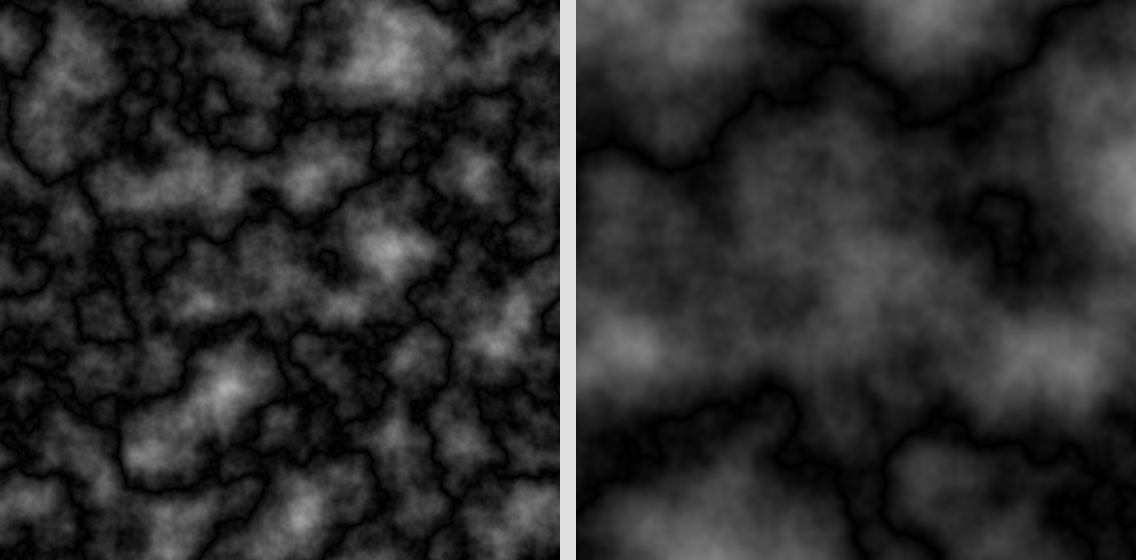
Left, the full canvas; right, a detail of the centre.
Reproduce this texture procedurally as a Shadertoy shader.

```glsl
// Tiling grey smoke: folded fractal gradient noise with dark, wandering creases.

const int OCTAVES = 6;
const int BASE_CELLS = 5;        // noise cells across the canvas in the first octave
const float GAIN = 0.5;          // amplitude ratio between octaves
const float BRIGHTNESS = 0.84;
const uint SEED = 37u;

// Integer hash of a lattice point, returned in 0..1
float hash(ivec2 cell, uint seed) {
    uint h = uint(cell.x) * 1597334677u ^ uint(cell.y) * 3812015801u ^ seed * 2654435769u;
    h = (h ^ (h >> 16)) * 2146121005u;
    h = (h ^ (h >> 15)) * 2221713035u;
    h ^= h >> 16;
    return float(h >> 8) / 16777216.0;
}

// Slope contributed by one lattice corner; the lattice wraps after period cells
float cornerSlope(ivec2 cell, vec2 offset, int period, uint seed) {
    ivec2 wrapped = ((cell % period) + period) % period;
    float angle = 6.28318 * hash(wrapped, seed);
    return dot(vec2(cos(angle), sin(angle)), offset);
}

// Periodic gradient noise, centred on zero
float gradientNoise(vec2 p, int period, uint seed) {
    ivec2 cell = ivec2(floor(p));
    vec2 f = fract(p);
    vec2 blend = f * f * f * (f * (f * 6.0 - 15.0) + 10.0);
    float a = cornerSlope(cell, f, period, seed);
    float b = cornerSlope(cell + ivec2(1, 0), f - vec2(1, 0), period, seed);
    float c = cornerSlope(cell + ivec2(0, 1), f - vec2(0, 1), period, seed);
    float d = cornerSlope(cell + ivec2(1, 1), f - vec2(1, 1), period, seed);
    return mix(mix(a, b, blend.x), mix(c, d, blend.x), blend.y);
}

// Sum of octaves; each is shifted so that the lattices do not line up
float fractalNoise(vec2 uv, int cells, float gain, uint seed) {
    float sum = 0.0;
    float amplitude = 1.0;
    for (int i = 0; i < OCTAVES; i++) {
        vec2 shift = float(i) * vec2(0.37, 0.71);
        sum += amplitude * gradientNoise(uv * float(cells) + shift, cells, seed + uint(i));
        amplitude *= gain;
        cells *= 2;
    }
    return sum;
}

void mainImage(out vec4 fragColor, in vec2 fragCoord) {
    vec2 uv = fragCoord / iResolution.xy;

    // Folding at zero turns the sign changes into black creases
    float smoke = abs(fractalNoise(uv, BASE_CELLS, GAIN, SEED));
    fragColor = vec4(vec3(clamp(BRIGHTNESS * smoke, 0.0, 1.0)), 1.0);
}
```
